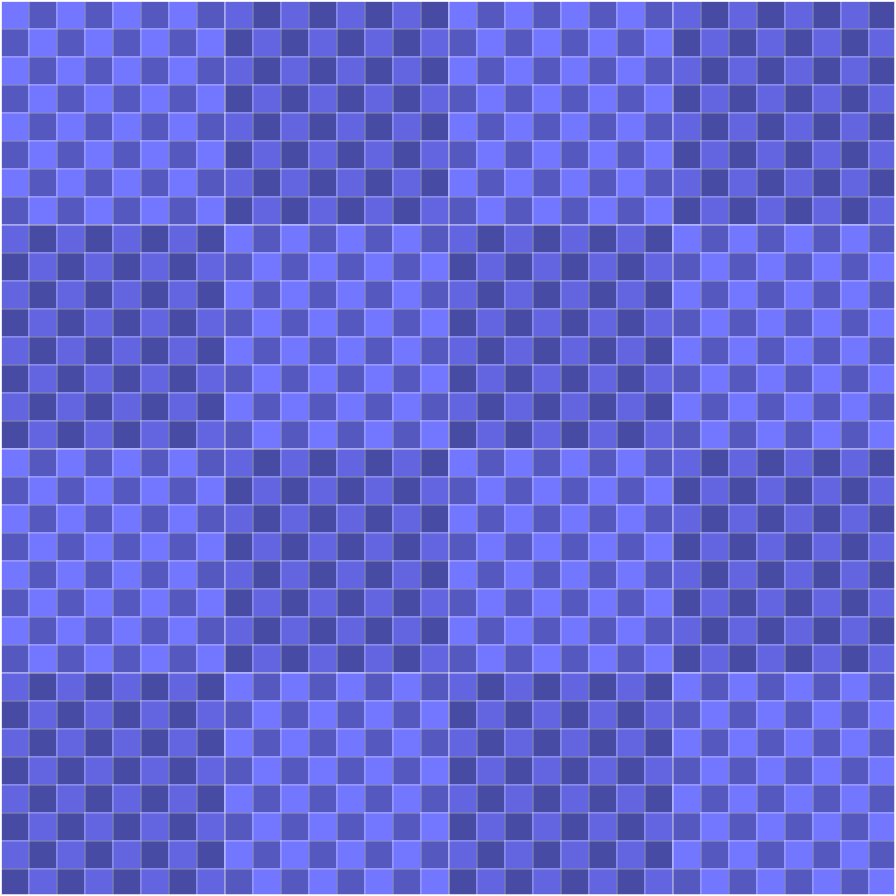
Write a WebGL 2 fragment shader that draws this pattern.

```glsl
#version 300 es
precision highp float;
// A blue checkerboard of 32 by 32 cells, toned by a coarser checker of 4 by 4 blocks.
// Soft square waves give both checkers; translucent white lines rule the cells
// and again the blocks, and a solid white border closes the canvas.

uniform vec2 u_resolution;
out vec4 fragColor;

const float LINE_WIDTH = 1.0 / 512.0;

// Square wave of period 2: +1 on the first unit, -1 on the second
vec2 squareWave(vec2 x, vec2 pixel) {
    vec2 edgeDistance = 0.5 - abs(mod(x + 0.5, 2.0) - 1.0);
    return clamp(2.0 * edgeDistance / pixel, -1.0, 1.0);
}

// 1 on even squares, 0 on odd ones
float checker(vec2 p, float count, vec2 pixel) {
    vec2 wave = squareWave(p * count, pixel * count);
    return 0.5 + 0.5 * wave.x * wave.y;
}

// Coverage of lines that begin at each multiple of 1 / count
vec2 ruledLines(vec2 p, float count, vec2 pixel) {
    vec2 centred = (p - 0.5 * LINE_WIDTH) * count;
    vec2 lineDistance = abs(fract(centred + 0.5) - 0.5) / count;
    return clamp((0.5 * LINE_WIDTH - lineDistance) / pixel + 0.5, 0.0, 1.0);
}

// Share of the base left visible under translucent lines in both directions
float lineTransmission(vec2 p, float count, vec2 pixel) {
    vec2 visible = 1.0 - 0.25 * ruledLines(p, count, pixel);
    return visible.x * visible.y;
}

void main() {
    // Canvas coordinates measured from the upper left
    vec2 pixel = 1.0 / u_resolution;
    vec2 p = gl_FragCoord.xy * pixel;
    p.y = 1.0 - p.y;

    // Fine checker within light and dark blocks
    float cell = checker(p, 32.0, pixel);
    float block = checker(p, 4.0, pixel);
    vec3 darkBlock = mix(vec3(0.282, 0.294, 0.640), vec3(0.384, 0.396, 0.875), cell);
    vec3 lightBlock = mix(vec3(0.333, 0.345, 0.745), vec3(0.450, 0.461, 1.0), cell);
    vec3 color = mix(darkBlock, lightBlock, block);

    // Cell lines, doubled along the blocks
    float visible = lineTransmission(p, 32.0, pixel) * lineTransmission(p, 4.0, pixel);
    color = mix(vec3(1.0), color, visible);

    // White border
    vec2 border = clamp((LINE_WIDTH - min(p, 1.0 - p)) / pixel + 0.5, 0.0, 1.0);
    color = mix(color, vec3(1.0), max(border.x, border.y));

    fragColor = vec4(color, 1.0);
}
```
